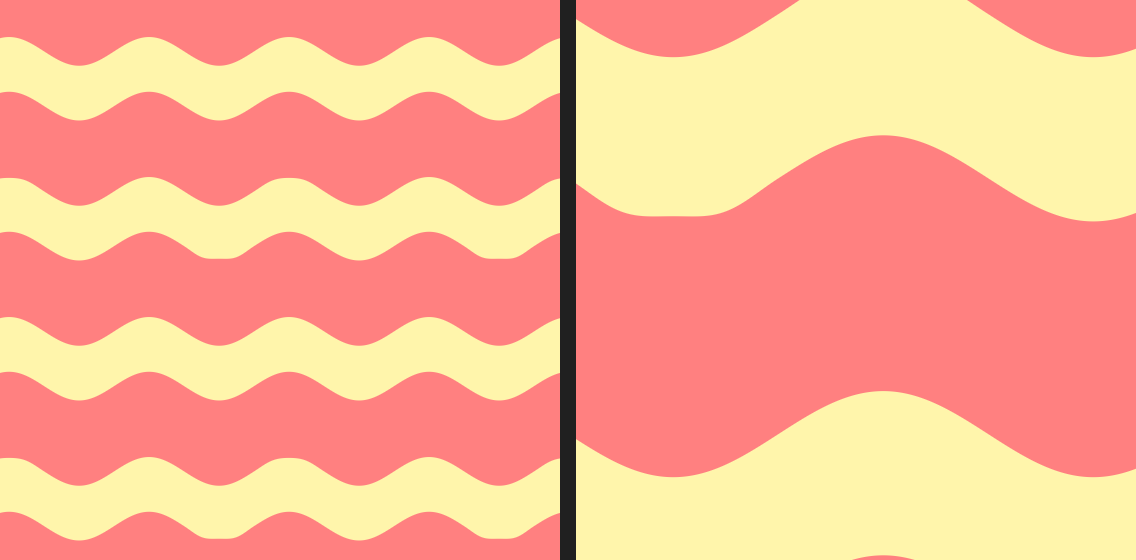
Left: the whole. Right: its middle third, enlarged.
Write a WebGL 1 fragment shader that draws this pattern.

```glsl
precision highp float;

uniform vec2 u_resolution;

const float PI = 3.14159265;
const float REPEATS = 4.0;           // waves across and stripes down
const float CREST_OFFSET = 0.065;    // first crest, in wavelengths
const float STRIPE_CENTER = 0.4375;  // stripe height within its row
const float HALF_WIDTH = 0.1955;     // half the stripe, in rows
const float AMPLITUDE = 0.1025;      // wave height, in rows
const float CREST_FLATNESS = 0.06;
const float TROUGH_FLATNESS = 0.12;
const vec3 CORAL = vec3(1.0, 0.5, 0.5);
const vec3 CREAM = vec3(1.0, 0.96, 0.67);

// Lowers and broadens a peak; fades out smoothly where the wave crosses zero
float flatten(float wave) {
    float peak = max(wave, 0.0);
    float thirdHarmonic = peak * (4.0 * peak * peak - 3.0);
    return peak * thirdHarmonic;
}

void main() {
    vec2 cell = REPEATS * gl_FragCoord.xy / u_resolution;
    float pixel = REPEATS / min(u_resolution.x, u_resolution.y);
    float along = cell.x - CREST_OFFSET;
    float wave = cos(2.0 * PI * along);

    // Every second row blunts alternate crests above and troughs below
    float bluntRow = 1.0 - mod(floor(cell.y), 2.0);
    float bluntCrest = bluntRow * step(0.0, cos(PI * along));
    float bluntTrough = bluntRow * step(sin(PI * along), 0.0);
    float upper = wave - CREST_FLATNESS * bluntCrest * flatten(wave);
    float lower = wave + TROUGH_FLATNESS * bluntTrough * flatten(-wave);

    // Vertical gap to the nearer edge, corrected for the slope
    float y = fract(cell.y) - STRIPE_CENTER;
    float gap = min(AMPLITUDE * upper + HALF_WIDTH - y,
                    y - AMPLITUDE * lower + HALF_WIDTH);
    float slope = 2.0 * PI * AMPLITUDE * sin(2.0 * PI * along);
    float dist = gap / sqrt(1.0 + slope * slope);

    float stripe = clamp(dist / pixel + 0.5, 0.0, 1.0);
    gl_FragColor = vec4(mix(CORAL, CREAM, stripe), 1.0);
}
```
